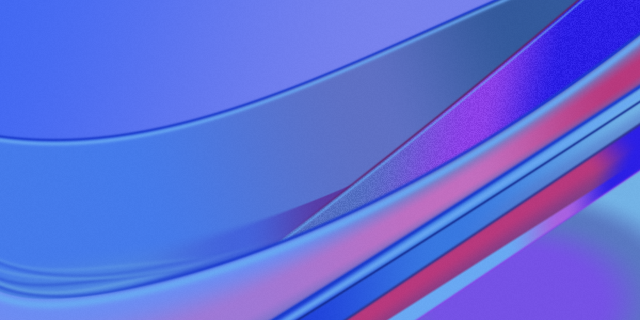
Give the GLSL for this background, as a WebGL 1 fragment shader.

```glsl
precision highp float;
// Glossy curved ribbons sweeping from the lower left to the upper right.
// Each edge is a polynomial in x; layers are painted from the top down, each
// shaded by its depth below its edge, with thin bright and dark rims.

uniform vec2 u_resolution;

const vec3 SKY_LEFT = vec3(0.26, 0.41, 0.95);
const vec3 SKY_RIGHT = vec3(0.47, 0.51, 0.93);
const vec3 GLASS_BLUE = vec3(0.27, 0.48, 0.92);
const vec3 GLASS_GREY = vec3(0.37, 0.44, 0.77);
const vec3 GLASS_DARK = vec3(0.20, 0.35, 0.61);
const vec3 STEEL = vec3(0.33, 0.44, 0.77);
const vec3 PERIWINKLE = vec3(0.42, 0.55, 0.95);
const vec3 VIOLET = vec3(0.55, 0.25, 0.91);
const vec3 FLOOR_VIOLET = vec3(0.46, 0.32, 0.90);
const vec3 DEEP_BLUE = vec3(0.17, 0.12, 0.90);
const vec3 RIM_DARK = vec3(0.10, 0.23, 0.80);
const vec3 RIM_LIGHT = vec3(0.41, 0.66, 0.95);
const vec3 PLUM = vec3(0.35, 0.20, 0.62);
const vec3 MAROON = vec3(0.38, 0.12, 0.42);
const vec3 ORCHID = vec3(0.62, 0.47, 0.84);
const vec3 ROSE = vec3(0.76, 0.43, 0.75);
const vec3 CRIMSON = vec3(0.72, 0.22, 0.49);
const vec3 AQUA = vec3(0.45, 0.70, 0.90);
const vec3 AZURE = vec3(0.22, 0.47, 0.88);
const float GRAIN = 0.025;
const float GRAIN_CELLS = 300.0;
const int STREAKS = 6;

float hash(vec2 p) {
  vec3 q = fract(vec3(p.xyx) * 0.1031);
  q += dot(q, q.yzx + 33.33);
  return fract((q.x + q.y) * q.z);
}

// Quadratic edge height
float arc(float x, float c0, float c1, float c2) {
  return c0 + x * (c1 + x * c2);
}

// Soft line centred at a given depth
float line(float depth, float center, float width) {
  float d = (depth - center) / width;
  return exp(-d * d);
}

vec3 ramp(vec3 a, vec3 b, vec3 c, float start, float mid, float end, float t) {
  return mix(mix(a, b, smoothstep(start, mid, t)), c, smoothstep(mid, end, t));
}

void main() {
  vec2 p = gl_FragCoord.xy / u_resolution * vec2(2.0, 1.0);
  float x = p.x;
  float aa = 1.2 / u_resolution.y;
  float grain = hash(floor(p * GRAIN_CELLS)) - 0.5;

  // Depth of this point below every edge
  float s = x - 0.17;
  float glass = 0.5625 + s * s * (0.373 - 0.104 * s) - p.y;
  float fold = arc(x, 0.135, 0.09, 0.156) - p.y;
  float ribbon = arc(x - 1.107, 0.427, 0.78, 0.05) - p.y;
  float bandTop = arc(x, 0.0316, 0.0863, 0.172) + 0.057 * exp(-8.0 * x);
  float band = bandTop - p.y;
  float stripeTop = arc(x - 0.86, 0.005, 0.62, 0.015);
  float stripe = stripeTop - p.y;
  float redTop = 0.665 * (x - 1.08);
  float red = redTop - p.y;
  float lip = 0.634 * (x - 1.224) + 0.008 - p.y;
  float ground = 0.67 * (x - 1.302) - p.y;

  // Open sky
  vec3 col = mix(SKY_LEFT, SKY_RIGHT, smoothstep(-0.1, 1.3, x + 0.25 * (1.0 - p.y)));

  // Large translucent sheet
  vec3 c = ramp(GLASS_BLUE, GLASS_GREY, GLASS_DARK, 0.3, 1.2, 1.75, x + 0.4 * (p.y - 0.6));
  c = mix(c, RIM_LIGHT, 0.75 * line(glass, 0.012, 0.007));
  col = mix(col, c, smoothstep(-aa, aa, glass));
  col = mix(col, RIM_DARK, 0.85 * line(glass, 0.0, 0.005));

  // Plum fold that dissolves toward the left
  c = ramp(vec3(0.30, 0.51, 0.88), vec3(0.26, 0.38, 0.86), PLUM, 0.35, 0.75, 1.05, x);
  float blur = aa + 0.05 * (1.0 - smoothstep(0.2, 1.0, x));
  col = mix(col, c, 0.9 * smoothstep(-blur, blur, fold));

  // Fan of fine streaks, converging to the right
  for (int i = 0; i < STREAKS; i++) {
    float k = float(i);
    float height = 0.008 + 0.019 * k * (1.0 - 0.85 * smoothstep(0.0, 0.9, x));
    height += 0.006 * cos(9.0 * x + 1.7 * k);
    vec3 tint = mix(RIM_DARK, AQUA, mod(k, 2.0));
    float fade = 0.45 * (1.0 - smoothstep(0.25, 0.95, x)) * (1.0 - 0.1 * k);
    col = mix(col, tint, fade * line(band, -height, 0.007));
  }

  // Violet ribbon with a maroon upper rim
  c = ramp(STEEL, VIOLET, DEEP_BLUE, 1.1, 1.52, 1.8, x + 0.25 * ribbon);
  c += GRAIN * 2.0 * grain;
  c = mix(c, RIM_LIGHT, 0.6 * line(ribbon, 0.010, 0.005));
  col = mix(col, c, smoothstep(-aa, aa, ribbon));
  col = mix(col, MAROON, 0.8 * line(ribbon, -0.002, 0.005) * smoothstep(0.85, 1.2, x));

  // Rose band, paler at its upper side
  float across = band / max(bandTop - stripeTop, 0.02);
  c = ramp(ORCHID, ROSE, CRIMSON, 0.7, 1.45, 1.95, x);
  vec3 pale = mix(PERIWINKLE, vec3(0.42, 0.48, 0.76), smoothstep(0.8, 1.5, x));
  c = mix(pale, c, smoothstep(0.08, 0.55, across));
  c = mix(c, STEEL, 0.45 * smoothstep(0.75, 1.0, across));
  c = mix(c, RIM_LIGHT, 0.9 * line(band, 0.018, 0.014));
  col = mix(col, c, smoothstep(-aa, aa, band));
  col = mix(col, RIM_DARK, 0.85 * line(band, -0.003, 0.007) * smoothstep(0.1, 0.7, x));

  // Azure band with a double rim
  across = stripe / max(stripeTop - redTop, 0.02);
  c = ramp(vec3(0.12, 0.25, 0.86), AZURE, AQUA, 0.9, 1.4, 2.05, x);
  c = mix(c, STEEL, 0.5 * smoothstep(0.5, 0.9, across) * smoothstep(1.4, 1.7, x));
  c = mix(c, RIM_LIGHT, 0.9 * line(stripe, 0.028, 0.015));
  c = mix(c, RIM_DARK * 0.7, 0.8 * line(stripe, 0.049, 0.005));
  col = mix(col, c, smoothstep(-aa, aa, stripe));
  col = mix(col, RIM_DARK, 0.95 * line(stripe, 0.002, 0.008));

  // Crimson band turning blue at the far right
  c = mix(CRIMSON, vec3(0.50, 0.24, 0.53), smoothstep(0.03, 0.11, red));
  c = mix(c, DEEP_BLUE, smoothstep(1.85, 2.0, x + 0.5 * abs(red - 0.06)));
  col = mix(col, c, smoothstep(-aa, aa, red));
  col = mix(col, vec3(0.18, 0.20, 0.55), 0.8 * line(red, 0.0, 0.006));

  // Lower lip: light blue, then orchid, then deep blue
  c = ramp(RIM_LIGHT, vec3(0.66, 0.38, 0.88), DEEP_BLUE, 1.58, 1.76, 1.92, x);
  col = mix(col, c, smoothstep(-0.006, 0.006, lip));

  // Floor with a violet glow
  float r = length((p - vec2(1.62, 0.05)) * vec2(0.8, 1.25));
  c = ramp(FLOOR_VIOLET, vec3(0.35, 0.47, 0.76), AQUA, 0.20, 0.36, 0.48, r);
  col = mix(col, c, smoothstep(-aa, aa, ground));
  col = mix(col, VIOLET, 0.5 * line(ground, 0.0, 0.005));

  gl_FragColor = vec4(col + GRAIN * 0.5 * grain, 1.0);
}
```
